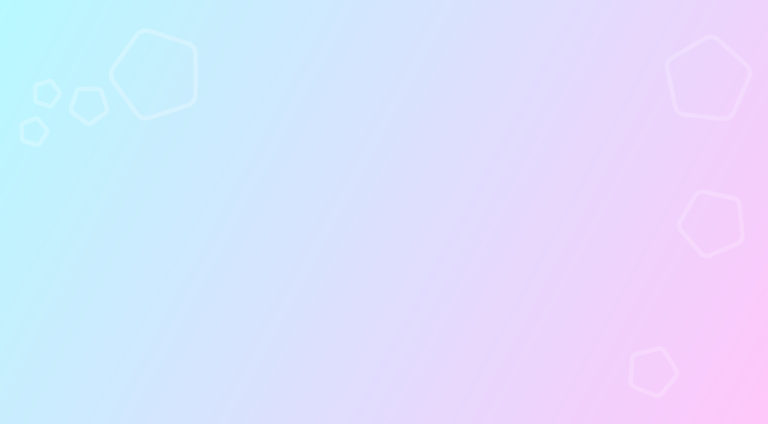
Write a WebGL 1 fragment shader that draws this background.

```glsl
precision highp float;
// Pastel diagonal gradient from cyan to pink, with faint rounded pentagon rings.
// Each ring is the outline of a pentagon distance field, folded to one corner
// and grown outward by a corner radius; lengths are fractions of the height.

uniform vec2 u_resolution;

// Signed distance to a rounded pentagon with one corner at angle "turn".
float pentagon(vec2 p, float radius, float turn) {
  const float HALF_SECTOR = 0.628319;
  float angle = mod(atan(p.y, p.x) - turn + HALF_SECTOR, 2.0 * HALF_SECTOR) - HALF_SECTOR;
  vec2 folded = length(p) * vec2(cos(angle), abs(sin(angle)));
  float corner = 0.25 * radius;
  vec2 fromCorner = folded - vec2(radius - corner, 0.0);
  vec2 normal = vec2(cos(HALF_SECTOR), sin(HALF_SECTOR));
  vec2 along = vec2(-normal.y, normal.x);
  vec2 nearest = along * max(dot(fromCorner, along), 0.0);
  return length(fromCorner - nearest) * sign(dot(fromCorner, normal)) - corner;
}

// Coverage of a thin ring; the centre is given as a fraction of the canvas.
float ring(vec2 uv, vec2 center, float radius, float turn) {
  vec2 p = (uv - center) * vec2(u_resolution.x / u_resolution.y, 1.0);
  float edge = abs(pentagon(p, radius, turn)) - 0.0052;
  float soft = 0.75 / u_resolution.y;
  return 1.0 - smoothstep(-soft, soft, edge);
}

void main() {
  vec2 uv = gl_FragCoord.xy / u_resolution;

  // Diagonal gradient, top left to bottom right
  float diagonal = 0.77 * uv.x + 0.23 * (1.0 - uv.y);
  vec3 cyan = vec3(0.721, 0.977, 1.0);
  vec3 pink = vec3(0.999, 0.783, 0.985);
  vec3 color = mix(cyan, pink, diagonal);

  // Cluster at the upper left
  float left = ring(uv, vec2(0.2038, 0.8246), 0.1075, 0.63)
             + ring(uv, vec2(0.1159, 0.7524), 0.044, 0.94)
             + ring(uv, vec2(0.0605, 0.7796), 0.031, 0.0)
             + ring(uv, vec2(0.0436, 0.6896), 0.032, 0.05);

  // Column down the right side
  float right = ring(uv, vec2(0.9212, 0.8116), 0.102, 0.21)
              + ring(uv, vec2(0.9277, 0.474), 0.079, 0.72)
              + ring(uv, vec2(0.8496, 0.1232), 0.058, -0.07);

  color = mix(color, vec3(1.0), min(0.25 * left + 0.2 * right, 1.0));
  gl_FragColor = vec4(color, 1.0);
}
```
